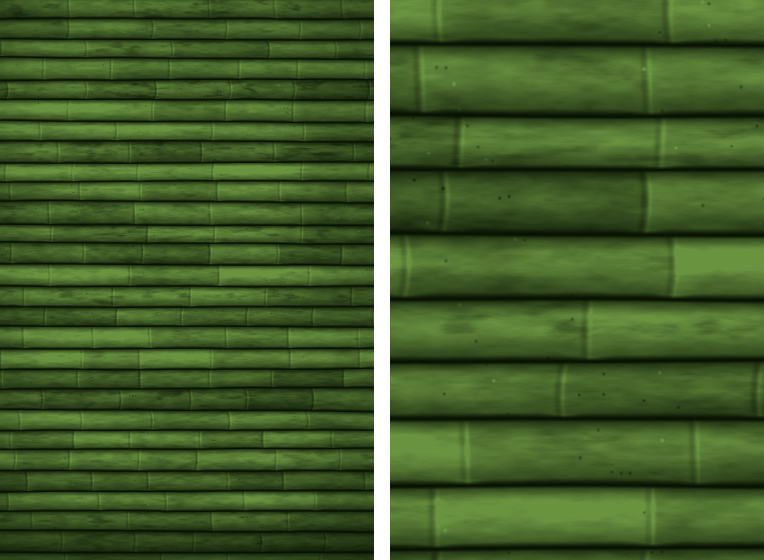
Left, the full canvas; right, a detail of the centre.
A WebGL 2 fragment shader for this texture:

```glsl
#version 300 es
precision highp float;
// Stacked rows of green bamboo canes with joints, grain and wear.
uniform vec2 u_resolution;
out vec4 fragColor;

float hash(vec2 p) {
  return fract(sin(dot(p, vec2(127.1, 311.7))) * 43758.5453);
}

float noise(vec2 p) {
  vec2 i = floor(p), f = fract(p);
  f = f * f * (3.0 - 2.0 * f);
  return mix(mix(hash(i), hash(i + vec2(1, 0)), f.x),
             mix(hash(i + vec2(0, 1)), hash(i + vec2(1, 1)), f.x), f.y);
}

float fbm(vec2 p) {
  float sum = 0.0, amp = 0.53;
  for (int i = 0; i < 4; i++) {
    sum += amp * noise(p);
    p = p * 2.03 + 17.3;
    amp *= 0.5;
  }
  return sum;
}

// Upper edge of a row, slightly uneven and tilted.
float rowEdge(float row, float x) {
  return row + 0.16 * (hash(vec2(row, 3.0)) - 0.5)
       + 0.2 * (hash(vec2(row, 8.0)) - 0.35) * (x - 0.5)
       + 0.05 * (noise(vec2(x * 6.0, row * 5.0)) - 0.5);
}

// Brightness of one cane section.
float sectionTone(float section, float row) {
  return 0.28 * (hash(vec2(section, row + 40.0)) - 0.5);
}

void main() {
  vec2 uv = gl_FragCoord.xy / u_resolution;

  // Row index and position across the cane, 0 at its top and 1 at its bottom.
  float y = 27.2 * (1.0 - uv.y) + 0.12;
  float row = floor(y);
  row += step(rowEdge(row + 1.0, uv.x), y) - step(y, rowEdge(row, uv.x));
  float top = rowEdge(row, uv.x);
  float t = (y - top) / (rowEdge(row + 1.0, uv.x) - top);

  // Signed distance to the nearest joint, bent a little around the cane.
  float count = mix(4.3, 6.0, hash(vec2(row, 21.0)));
  float bend = 0.008 * (hash(vec2(row, 5.0)) - 0.7) * (4.0 * t * (1.0 - t));
  bend += 0.006 * (hash(vec2(row, 15.0)) - 0.5) * t;
  float along = (uv.x + bend) * count + 9.0 * hash(vec2(row, 33.0));
  float joint = floor(along + 0.5);
  float d = (along - joint - 0.24 * (hash(vec2(joint, row)) - 0.5)) / count;

  // Tone by row and section, changing at the joint.
  float side = smoothstep(-0.002, 0.002, d);
  float tone = 0.91 + 0.4 * (hash(vec2(row, 61.0)) - 0.5)
             + mix(sectionTone(joint - 1.0, row), sectionTone(joint, row), side);

  // Rounded shading with a thin dark gap between canes, swollen at the joints.
  float swell = exp(-d * d / 0.0002);
  float shade = smoothstep(-0.15, 0.32, t) * (1.0 - 0.5 * smoothstep(0.42, 1.0, t));
  shade *= smoothstep(-0.01, 0.06, t) * smoothstep(0.0, 0.13 - 0.05 * swell, 1.0 - t);

  // Fine fibres, soft blotches and faint worn streaks.
  vec2 fibre = vec2(uv.x * 12.0 + row * 13.7, t * 5.0 + row * 31.0);
  float grain = fbm(fibre * vec2(3.5, 1.7)) - 0.5;
  float blotch = fbm(fibre * vec2(0.7, 0.3) + 50.0) - 0.5;
  float worn = smoothstep(0.5, 0.8, fbm(fibre * vec2(1.8, 0.8) + 90.0));
  float wear = mix(0.05, 0.35, hash(vec2(row, 77.0)));
  float cloud = noise(uv * vec2(3.0, 6.0) + 7.0) - 0.5;
  tone += 0.34 * grain + 0.4 * blotch - wear * worn + 0.12 * cloud;

  // Sparse small pale and dark specks.
  vec2 cell = vec2(uv.x * 140.0, t * 8.0 + row * 8.0);
  vec2 id = floor(cell);
  vec2 offset = fract(cell) - 0.3 - 0.4 * vec2(hash(id + 4.0), hash(id + 9.0));
  float pick = hash(id + 0.5);
  float speck = 1.0 - smoothstep(0.05, 0.35, length(offset));
  tone += speck * (0.3 * step(0.993, pick) - 0.3 * step(pick, 0.008));

  // Pale ridge and dark groove of the joint.
  float ridge = exp(-d * d / 0.000005);
  float groove = exp(-pow((d + 0.005) / 0.003, 2.0));
  tone += 0.17 * ridge - 0.2 * groove + 0.04 * swell;

  // Darker towards the canvas border, mostly at the bottom.
  float vignette = mix(0.42, 1.0, smoothstep(-0.04, 0.17, uv.y));
  vignette *= 1.0 - 0.22 * smoothstep(0.82, 1.0, uv.y);
  vignette *= 1.0 - 0.24 * smoothstep(0.2, 0.55, abs(uv.x - 0.44));

  float light = clamp(shade * tone * vignette, 0.0, 1.1);
  vec3 shadowGreen = vec3(0.03, 0.07, 0.01), caneGreen = vec3(0.38, 0.53, 0.23);
  fragColor = vec4(mix(shadowGreen, caneGreen, light), 1.0);
}
```
